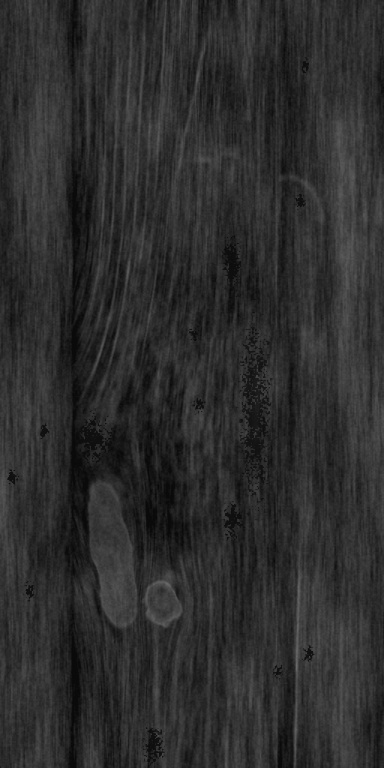
A Shadertoy shader for this texture:

```glsl
const float LEFT_SEAM = 0.19;
const float RIGHT_SEAM = 0.724;
const float GRIT = 256.0;

float hash(vec2 p) {
    vec3 q = fract(vec3(p.xyx) * 0.1031);
    q += dot(q, q.yzx + 33.33);
    return fract((q.x + q.y) * q.z);
}

// Value noise, centred on zero
float noise(vec2 p) {
    vec2 i = floor(p), f = fract(p);
    f = f * f * (3.0 - 2.0 * f);
    float low = mix(hash(i), hash(i + vec2(1, 0)), f.x);
    float high = mix(hash(i + vec2(0, 1)), hash(i + vec2(1, 1)), f.x);
    return mix(low, high, f.y) - 0.5;
}

float bump(float x, float width) {
    x /= width;
    return exp(-x * x);
}

float blob(vec2 p, vec2 center, vec2 size) {
    vec2 q = (p - center) / size;
    return exp(-dot(q, q));
}

// Dark hole that crumbles into single specks
float pit(vec2 p, vec2 center, vec2 size) {
    float d = length((p - center) / size);
    d += 1.3 * noise(p * GRIT - 0.5) + 0.7 * noise(p * vec2(110, 60));
    return 1.0 - smoothstep(0.4, 0.9, d);
}

// Sideways shift that makes the grain part around a knot
float part(vec2 p, vec2 center, vec2 size) {
    return (center.x - p.x) * 0.75 * blob(p, center, size);
}

// Grain coordinate across the middle board
float bendGrain(vec2 p) {
    float u = p.x;
    u += 0.125 * bump(p.y - 0.85, 0.34) * exp(-5.5 * max(p.x - LEFT_SEAM, 0.0));
    u -= 0.055 * (p.y - 1.0) * bump(p.x - 0.43, 0.13);
    u += part(p, vec2(0.29, 0.57), vec2(0.08, 0.25));
    u += part(p, vec2(0.425, 0.425), vec2(0.07, 0.1));
    return u + 0.005 * noise(p * vec2(9, 7));
}

// Long fibres, from wide bands to hairlines
float fibres(float u, float y, float seed) {
    float tone = 0.07 * noise(vec2(u * 20.0 + seed, y * 1.5));
    tone += 0.075 * noise(vec2(u * 62.0 + seed, y * 4.0));
    tone += 0.09 * noise(vec2(u * 140.0 + seed, y * 11.0));
    return tone + 0.08 * noise(vec2(u * GRIT + seed - 0.5, y * 30.0));
}

// Thin pale ridges of the growth rings
float ridges(float u, float y, float count) {
    float phase = u * count + 0.8 * noise(vec2(u * 14.0, y * 0.9));
    float wave = 1.0 - abs(2.0 * fract(phase) - 1.0);
    return smoothstep(0.55, 1.0, wave) * (0.65 + noise(vec2(u * 50.0, y * 3.5)));
}

// Pale oval knot with a dark rim on the left
float ovalKnot(vec2 p, float tone) {
    vec2 q = p - vec2(0.29, 0.57);
    q.x += 0.16 * q.y;
    float d = length(q / vec2(0.058, 0.215)) + 0.25 * noise(p * 12.0) + 0.1 * noise(p * 40.0);
    float face = 0.235 + 0.012 * cos(d * 14.0) + 0.5 * (tone - 0.18);
    tone = mix(tone, face, 1.0 - smoothstep(0.88, 1.0, d));
    float side = smoothstep(0.02, -0.04, q.x);
    return tone - 0.09 * bump(d - 1.1, 0.12) * side + 0.05 * bump(d - 0.94, 0.05);
}

float roundKnot(vec2 p, float tone) {
    vec2 q = p - vec2(0.425, 0.425);
    float d = length(q / vec2(0.05, 0.06)) + 0.5 * noise(p * 17.0) + 0.2 * noise(p * 60.0);
    float face = 0.24 + 0.03 * cos(d * 9.0 - 1.0) + 0.6 * (tone - 0.18);
    tone = mix(tone, face, 1.0 - smoothstep(0.85, 1.05, d));
    tone += 0.07 * bump(d - 0.9, 0.09) + 0.07 * blob(p, vec2(0.44, 0.495), vec2(0.045, 0.022));
    return tone + 0.07 * blob(p, vec2(0.41, 0.22), vec2(0.009, 0.13));
}

float middleBoard(vec2 p) {
    float u = bendGrain(p);
    float tone = 0.158 + fibres(u, p.y, 7.0);
    float upper = smoothstep(0.85, 1.1, p.y) * bump(u - 0.32, 0.1);
    float lower = smoothstep(0.7, 0.3, p.y) * bump(p.x - 0.58, 0.15);
    tone += 0.13 * upper * ridges(u, p.y, 46.0);
    tone += 0.08 * lower * ridges(u, p.y, 27.0);
    // Short flecks between the upper grain and the knots
    float fleck = noise(vec2(u * 60.0, p.y * 24.0)) + noise(vec2(u * 120.0, p.y * 45.0));
    tone += 0.09 * fleck * blob(p, vec2(0.45, 0.95), vec2(0.2, 0.4));
    // Slanted pale split
    float split = p.x - 0.45 - 0.21 * (p.y - 1.49) + 0.006 * noise(p * 25.0);
    float reach = smoothstep(1.45, 1.55, p.y) * smoothstep(1.95, 1.85, p.y);
    tone += 0.16 * bump(split, 0.0055) * reach * (0.8 + noise(p * vec2(60, 30)));
    tone += 0.12 * (0.4 + noise(p * vec2(30, 60))) * blob(p, vec2(0.56, 1.59), vec2(0.1, 0.025));
    tone = roundKnot(p, ovalKnot(p, tone));
    return tone - 0.06 * blob(p, vec2(0.47, 0.63), vec2(0.13, 0.06));
}

float sideBoard(vec2 p, float seed) {
    float u = p.x + 0.012 * noise(p * vec2(5, 3) + seed);
    return 0.178 + 0.85 * fibres(u, p.y, seed) + 0.12 * noise(p * vec2(9, 3.5) + seed);
}

void mainImage(out vec4 fragColor, in vec2 fragCoord) {
    vec2 p = fragCoord / iResolution.y * 2.0;
    float left = sideBoard(p, 31.0) + 0.06 * blob(p, vec2(0.07, 1.0), vec2(0.13, 0.25));
    float right = sideBoard(p, 83.0) + 0.08 * blob(p, vec2(0.9, 1.42), vec2(0.05, 0.25));
    float arc = length((p - vec2(0.74, 1.42)) / vec2(0.095, 0.12)) + 0.15 * noise(p * 25.0);
    right += 0.08 * bump(arc - 1.0, 0.07) * smoothstep(1.32, 1.45, p.y);
    float tone = mix(left, middleBoard(p), smoothstep(-0.004, 0.004, p.x - LEFT_SEAM));
    tone = mix(tone, right, smoothstep(-0.003, 0.003, p.x - RIGHT_SEAM));

    // Shaded seams and worn edges
    tone -= 0.09 * bump(p.x - LEFT_SEAM, 0.028) + 0.04 * bump(p.x - LEFT_SEAM, 0.005);
    tone -= 0.08 * bump(p.x - 0.75, 0.03) * (1.0 - 0.35 * p.y);
    tone += 0.06 * bump(p.x - RIGHT_SEAM + 0.004, 0.003);
    tone += 0.16 * bump(p.x - 0.768 - 0.02 * p.y, 0.004) * smoothstep(0.65, 0.4, p.y);

    // Weathered patches and sharp dust
    tone += 0.07 * noise(p * vec2(5, 4)) + 0.05 * noise(p * vec2(15, 9));
    tone += 0.045 * noise(p * GRIT - 0.5) + 0.04 * noise(p * vec2(150, 100));

    // Rot holes, then small scattered pits
    float rot = pit(p, vec2(0.24, 0.855), vec2(0.045, 0.06));
    rot = max(rot, pit(p, vec2(0.605, 1.31), vec2(0.02, 0.07)));
    rot = max(rot, pit(p, vec2(0.605, 0.645), vec2(0.024, 0.05)));
    rot = max(rot, pit(p, vec2(0.40, 0.06), vec2(0.023, 0.045)));
    rot = max(rot, 0.8 * pit(p, vec2(0.665, 0.93), vec2(0.035, 0.22)));
    for (float i = 0.0; i < 9.0; i++) {
        vec2 spot = vec2(hash(vec2(i, 4.7)), 2.0 * hash(vec2(i, 19.3)));
        rot = max(rot, pit(p, spot, vec2(0.013, 0.02)));
    }
    tone = mix(tone, 0.05, 0.9 * rot);
    fragColor = vec4(vec3(clamp(tone, 0.04, 0.5)), 1.0);
}
```
